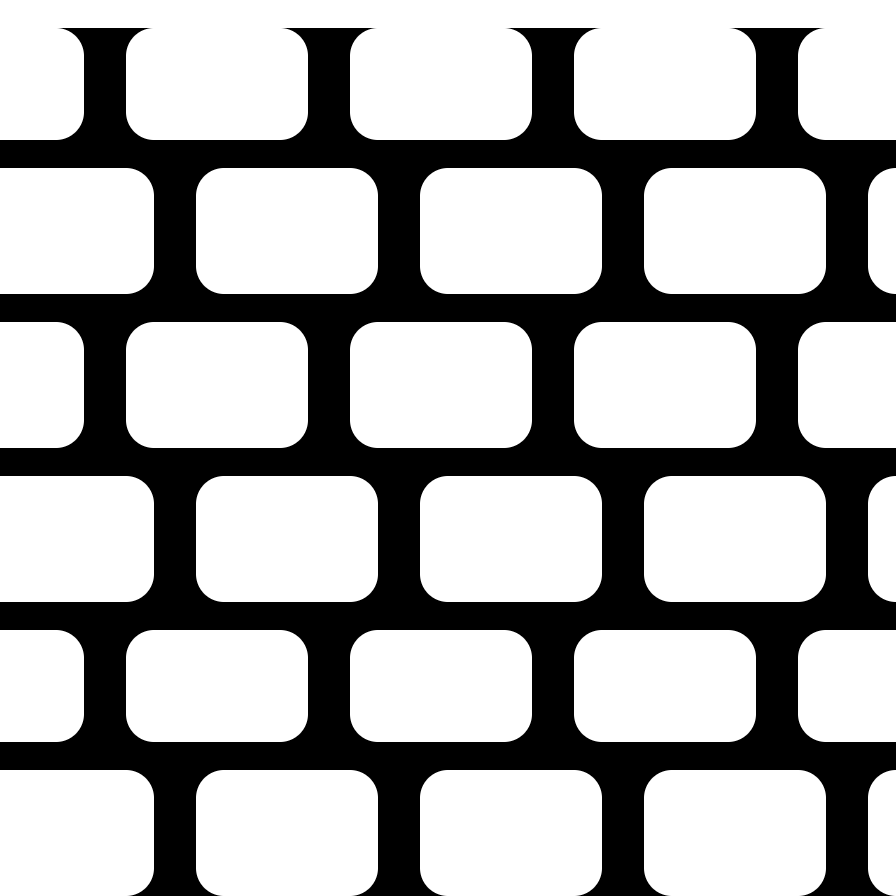
Reproduce this pattern procedurally as a three.js fragment shader.

```glsl
// Staggered courses of white rounded bricks in thick black mortar, under a white top band.
varying vec2 vUv;

const float UNITS = 64.0;          // grid units across the canvas
const float BRICK_PITCH = 16.0;
const float BRICK_WIDTH = 13.0;
const float COURSE_PITCH = 10.75;  // mean rise; course edges snap to whole units
const float MORTAR = 2.0;
const float CORNER = 2.0;
const float BAND_BASE = 62.0;
const vec3 MORTAR_COLOR = vec3(0.0);
const vec3 BRICK_COLOR = vec3(1.0);

float roundedBox(vec2 p, vec2 halfSize, float radius) {
  vec2 q = abs(p) - halfSize + radius;
  return length(max(q, 0.0)) + min(max(q.x, q.y), 0.0) - radius;
}

// Lower edge of a course, snapped to the grid.
float courseBase(float course) {
  return floor(course * COURSE_PITCH + 0.25);
}

// Signed distance to the nearest brick of the course around p.
float brickWall(vec2 p) {
  float course = floor((p.y + 0.5 * MORTAR) / COURSE_PITCH);
  float base = courseBase(course);
  float height = courseBase(course + 1.0) - base - MORTAR;

  // Alternate courses shift sideways.
  float left = mix(14.0, 9.0, mod(course, 2.0));
  float center = left + 0.5 * BRICK_WIDTH;
  float x = mod(p.x - center + 0.5 * BRICK_PITCH, BRICK_PITCH) - 0.5 * BRICK_PITCH;
  float y = p.y - base - 0.5 * height;
  return roundedBox(vec2(x, y), 0.5 * vec2(BRICK_WIDTH, height), CORNER);
}

// Antialiased fill of a signed distance.
float coverage(float dist, float pixel) {
  return clamp(0.5 - dist / pixel, 0.0, 1.0);
}

void main() {
  vec2 p = vUv * UNITS;
  float pixel = max(fwidth(p.x), fwidth(p.y));

  float bricks = coverage(brickWall(p), pixel);
  float band = coverage(BAND_BASE - p.y, pixel);
  gl_FragColor = vec4(mix(MORTAR_COLOR, BRICK_COLOR, max(bricks, band)), 1.0);
}
```
